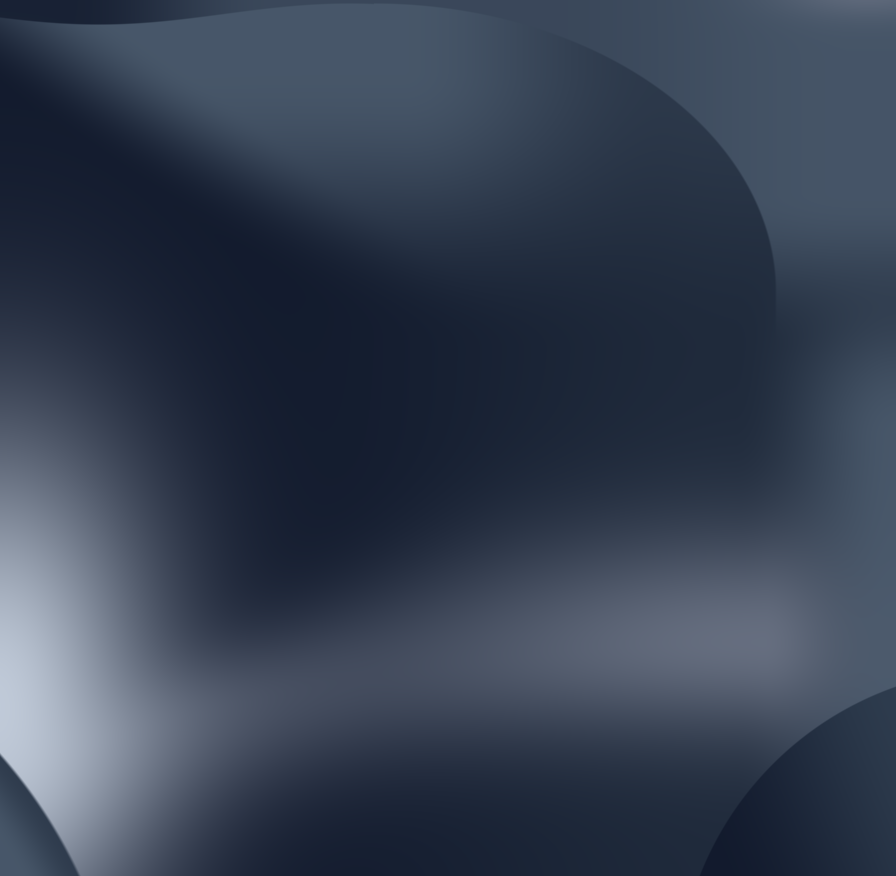
Give the GLSL for this background, as a Shadertoy shader.

```glsl
const vec3 NAVY  = vec3(0.070, 0.102, 0.175);
const vec3 INK   = vec3(0.122, 0.165, 0.232);
const vec3 SLATE = vec3(0.278, 0.338, 0.410);
const vec3 MAUVE = vec3(0.420, 0.452, 0.520);
const vec3 PALE  = vec3(0.800, 0.840, 0.895);

// Elliptical falloff, 1 at the centre
float glow(vec2 uv, vec2 centre, vec2 size) {
    vec2 q = (uv - centre) / size;
    return exp(-dot(q, q));
}

float disc(vec2 p, vec2 centre, float radius) {
    return length(p - centre) - radius;
}

// Coverage of the inside of a signed distance
float fill(float d, float blur) {
    return 1.0 - smoothstep(-blur, blur, d);
}

// Wavy lid on the left that rolls into an elliptical shoulder on the right
float shoulder(vec2 uv, vec2 centre, vec2 radii) {
    float wave = uv.y - 0.984 + 0.012 * cos((uv.x - 0.11) * 11.22);
    vec2 q = (uv - centre) / radii;
    float arc = (length(vec2(q.x, max(q.y, 0.0))) - 1.0) * radii.y;
    return uv.x < centre.x ? wave : arc;
}

// Curved ridge of haze, narrower on the left and below
float ridge(vec2 uv) {
    float bend = 0.8 - uv.x;
    float h = uv.y - (0.267 - 0.26 * bend * bend);
    float width = h > 0.0 ? mix(0.075, 0.13, smoothstep(0.2, 0.6, uv.x)) : 0.107;
    float strength = 0.54 + 0.38 * smoothstep(0.4, 0.84, uv.x);
    strength *= 1.0 - 0.85 * smoothstep(0.85, 1.0, uv.x);
    return strength * exp(-h * h / (width * width));
}

// Slate light under the lid, cut by a diagonal shadow
float innerLight(vec2 uv) {
    float diagonal = 0.717 * (uv.x - 0.039) + uv.y - 0.947;
    float light = smoothstep(-0.075, 0.093, diagonal);
    light *= smoothstep(0.6, 0.92, uv.y);
    return light * (1.0 - 0.65 * smoothstep(0.45, 0.75, uv.x));
}

// Sheet behind the shoulder, brighter to the right
vec3 backSheet(vec2 uv) {
    float light = 0.12 + 0.63 * smoothstep(0.08, 0.3, uv.x);
    light += 0.22 * smoothstep(0.6, 0.95, uv.x);
    vec3 col = mix(NAVY, SLATE, light);
    return mix(col, MAUVE, 0.7 * glow(uv, vec2(0.97, 1.01), vec2(0.1, 0.03)));
}

void mainImage(out vec4 fragColor, in vec2 fragCoord) {
    vec2 uv = fragCoord / iResolution.xy;
    vec2 p = fragCoord / iResolution.y;
    p.x *= 1.024 * iResolution.y / iResolution.x;
    float edge = 1.0 / iResolution.y;

    // Dark body and its upper light
    vec3 col = mix(NAVY, INK, smoothstep(0.25, 0.85, uv.x));
    col = mix(col, SLATE, innerLight(uv));

    // Slate light along the right side
    float side = smoothstep(0.82, 1.0, uv.x) * (1.0 - smoothstep(0.5, 0.75, uv.y));
    col = mix(col, SLATE, side);

    // Sheet behind, dissolving downward
    float behind = 1.0 - fill(shoulder(uv, vec2(0.417, 0.667), vec2(0.449, 0.329)), edge);
    col = mix(col, backSheet(uv), behind * smoothstep(0.6, 0.78, uv.y));

    // Haze ridge and pale glow
    col = mix(col, MAUVE, ridge(uv));
    col = mix(col, PALE, 0.93 * glow(uv, vec2(-0.005, 0.2), vec2(0.18, 0.31)));

    // Lower right disc
    float right = disc(p, vec2(1.147, -0.136), 0.373);
    vec3 rightCol = mix(NAVY, vec3(0.18, 0.235, 0.305), smoothstep(0.8, 1.1, uv.x + 0.4 * uv.y));
    col = mix(col, rightCol, fill(right, edge));

    // Lower left disc, shaded toward its rim
    float left = disc(p, vec2(-0.429, -0.241), 0.573);
    vec3 leftCol = mix(SLATE, INK, 0.6 * smoothstep(-0.06, 0.0, left));
    col = mix(col, leftCol, fill(left, 2.0 * edge));

    fragColor = vec4(col, 1.0);
}
```
